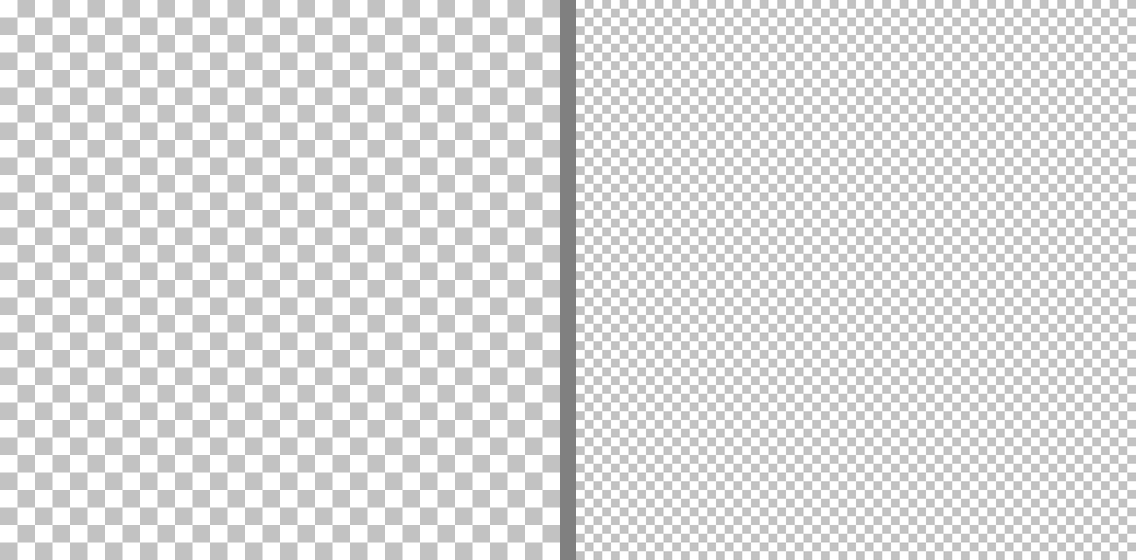
Left, the tile; right, the same tile 2 across and 2 down.
Write a Shadertoy shader that draws this pattern.

```glsl
// Flat checkerboard of white and light grey squares, 32 across and 32 down.
// Each axis is a smoothed square wave; the product of the two gives the checks.
// The period is two squares, so 16 whole repeats tile on every side.

// Square wave of +1 and -1 over alternate units, with edges softened by one pixel
vec2 squareWave(vec2 p, vec2 pixel) {
    vec2 edgeDistance = 0.5 - abs(2.0 * fract(0.5 * p + 0.25) - 1.0);
    return clamp(edgeDistance / (0.5 * pixel), -1.0, 1.0);
}

void mainImage(out vec4 fragColor, in vec2 fragCoord) {
    // Canvas measured in squares
    vec2 pixel = 32.0 / iResolution.xy;
    vec2 wave = squareWave(fragCoord * pixel, pixel);

    // Grey where both waves share a sign, including the lower left square
    float grey = 0.5 + 0.5 * wave.x * wave.y;
    fragColor = vec4(mix(vec3(1.0), vec3(0.76), grey), 1.0);
}
```
